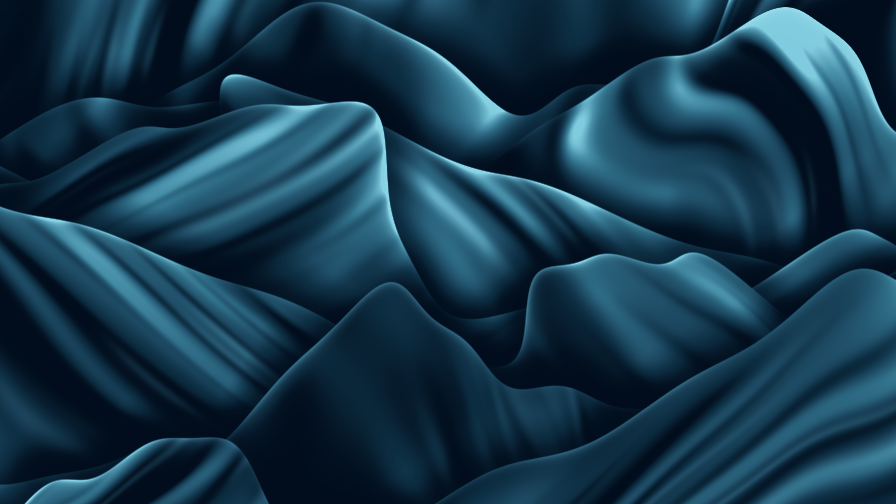
Write a WebGL 2 fragment shader that draws this texture.

```glsl
#version 300 es
precision highp float;
// Draped silk: overlapping sheets are stacked from back to front, each with a
// sheared, wavy crest, folds that fan out below it and a shadow on the sheet behind.
// A single tone is built up from layered sines and then mapped to a teal ramp.

uniform vec2 u_resolution;
out vec4 fragColor;

const int SHEETS = 8;

float hillPhase(float x, float k) {
    return 5.2 * (x + 0.10 * sin(3.1 * x + k * 1.7)) + k * 2.25 - 3.6;
}

// Height of the crest of sheet k; sheet 0 hangs from above the frame.
float crest(float x, float k) {
    if (k < 0.5) return 1.2;
    float phase = hillPhase(x, k);
    float hill = 0.5 + 0.5 * sin(phase + 0.35 * cos(phase));
    float ripple = 0.036 * sin(2.3 * phase + k * 3.3) + 0.012 * sin(5.1 * phase + k * 5.1);
    float tilt = 0.22 * sin(k * 1.1 + 0.3) * (x - 0.9);
    return 0.81 - 0.07 * k - 0.007 * k * k + 0.27 * hill * hill + ripple + tilt;
}

float crestSlope(float x, float k) {
    return (crest(x + 0.004, k) - crest(x - 0.004, k)) / 0.008;
}

// Lopsided wave: a slow rise and a quick fall, like cloth rolling over.
float roll(float a, float skew) {
    return sin(a + skew * cos(a));
}

// Soft round spot of the given centre and radii.
float spot(vec2 p, vec2 centre, vec2 radii) {
    vec2 q = (p - centre) / radii;
    return exp(-dot(q, q));
}

// Tone of sheet k: x is diffuse light, y is glossy light.
vec2 sheetLight(vec2 q, float k, float depth, float edge) {
    // Fold coordinate: leans with the sheet and fans out below each hill.
    float lean = k < 0.5 ? 0.30 : 0.95 * sin(k * 1.9 + 0.5);
    float fall = mix(0.7 - q.y, depth, 0.35);
    float u = q.x + lean * fall + 0.6 * depth / (1.0 + 2.0 * depth) * cos(hillPhase(q.x, k));
    u += 0.03 * sin(fall * 8.0 + q.x * 4.0 + k * 2.0);
    float broad = u * 11.0 + k * 4.0 + 0.9 * sin(u * 3.7 + k);
    float middle = u * 27.0 + k * 2.3 + 1.7 * sin(u * 5.0 + fall * 4.0);
    float fine = u * 58.0 + 2.4 * sin(u * 7.0 + k);
    float crumple = smoothstep(-0.8, 0.7, sin(u * 4.3 + k * 1.3 + fall * 5.0));

    float folds = 0.50 * roll(broad, 0.8) + (0.20 + 0.36 * crumple) * roll(middle, -0.9);
    folds += 0.27 * crumple * roll(fine, 0.8);
    folds *= 0.5 + 0.5 * smoothstep(0.0, 0.08, depth);
    folds -= 0.45 * crestSlope(u, k) * exp(-depth * 6.0);
    float diffuse = smoothstep(-1.0, 1.35, folds) * mix(0.36, 1.05, exp(-depth * 2.2));

    // Bright crest line, its soft halo and narrow glints along the folds.
    float patches = smoothstep(-0.7, 1.0, sin(q.x * 6.3 + k * 2.7) + 0.4 * sin(q.x * 15.0 + k));
    float rim = exp(-edge / 0.006) * (0.14 + 0.38 * patches);
    float halo = exp(-edge / 0.025) * 0.15 * patches;
    float glint = pow(0.5 + 0.5 * sin(broad - 0.9), 50.0) * 0.28;
    glint += pow(0.5 + 0.5 * sin(middle - 2.2), 18.0) * 0.20 * crumple;
    glint *= smoothstep(-0.4, 1.0, sin(fall * 11.0 + q.x * 4.0 + k * 3.0));
    return vec2(diffuse, k < 0.5 ? glint : rim + halo + glint);
}

// Deep navy through teal to pale cyan.
vec3 silkRamp(float tone) {
    vec3 c = mix(vec3(0.004, 0.052, 0.11), vec3(0.05, 0.18, 0.26), smoothstep(0.0, 0.22, tone));
    c = mix(c, vec3(0.12, 0.30, 0.40), clamp((tone - 0.2) / 0.2, 0.0, 1.0));
    c = mix(c, vec3(0.18, 0.42, 0.52), clamp((tone - 0.4) / 0.2, 0.0, 1.0));
    c = mix(c, vec3(0.29, 0.57, 0.67), clamp((tone - 0.6) / 0.2, 0.0, 1.0));
    return mix(c, vec3(0.50, 0.80, 0.87), clamp((tone - 0.8) / 0.2, 0.0, 1.0));
}

void main() {
    vec2 p = gl_FragCoord.xy / u_resolution.y;
    float blur = max(0.002, 0.7 / u_resolution.y);
    vec2 light = vec2(0.0);

    // Sheets from back to front, each sheared so that its hills lean over.
    for (int i = 0; i < SHEETS; i++) {
        float k = float(i);
        float shear = k < 0.5 ? 0.0 : 0.75 * sin(k * 2.6 + 0.4);
        float x = p.x + shear * (p.y - 0.5);
        float drop = crest(x, k) - p.y;
        float slope = crestSlope(x, k);
        float edge = drop / length(vec2(slope, slope * shear - 1.0));

        // Contact shadow on whatever lies behind this crest.
        light *= mix(0.25, 1.0, smoothstep(0.0, 0.10, -edge));

        float cover = smoothstep(-blur, blur, edge);
        vec2 sheet = sheetLight(vec2(x, p.y), k, max(drop, 0.0), max(edge, 0.0));
        light = mix(light, sheet, cover);
    }

    // Room light: bright upper right, dim upper left and lower hollows.
    float room = mix(0.80, 1.04, smoothstep(0.0, 0.8, p.y));
    room *= 1.0 + 0.75 * spot(p, vec2(1.40, 1.05), vec2(0.60, 0.20));
    room *= 1.0 + 0.20 * spot(p, vec2(1.05, 0.55), vec2(0.35, 0.22));
    room *= 1.0 - 0.65 * spot(p, vec2(0.0, 0.9), vec2(0.18, 0.35));
    room *= 1.0 - 0.65 * spot(p, vec2(0.95, 0.20), vec2(0.38, 0.18));
    room *= 1.0 - 0.50 * spot(p, vec2(1.60, 0.70), vec2(0.20, 0.12));

    float tone = light.x * room + light.y * mix(0.35, 1.0, min(room, 1.0));
    vec3 colour = silkRamp(tone * 0.96 - 0.02);
    colour += vec3(0.10, 0.07, 0.06) * light.y * room;
    fragColor = vec4(colour, 1.0);
}
```
